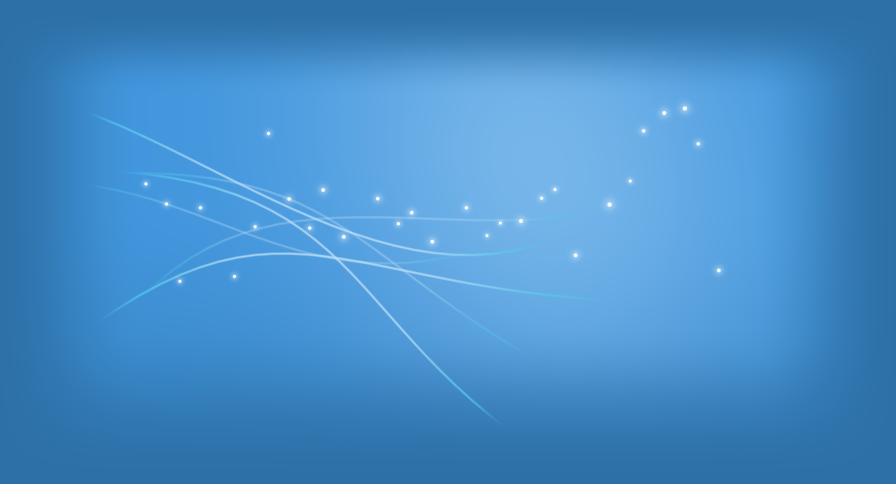
A Shadertoy shader for this background:

```glsl
// Soft blue backdrop with a pale glow, flowing light strands and scattered sparkles.

float hash(float n) {
    return fract(sin(n * 127.1) * 4375.85);
}

vec2 bezier(vec2 a, vec2 b, vec2 c, vec2 d, float t) {
    float s = 1.0 - t;
    return s * s * s * a + 3.0 * s * t * (s * b + t * c) + t * t * t * d;
}

// Blend one thin curve over the base: cyan fading tips, pale middle
vec3 strand(vec3 base, vec2 p, vec2 a, vec2 b, vec2 c, vec2 d, float opacity) {
    const int STEPS = 24;
    float nearest = 10.0, along = 0.0;
    vec2 from = a;
    for (int i = 1; i <= STEPS; i++) {
        vec2 to = bezier(a, b, c, d, float(i) / float(STEPS));
        vec2 edge = to - from;
        float h = clamp(dot(p - from, edge) / dot(edge, edge), 0.0, 1.0);
        float dist = length(p - from - edge * h);
        if (dist < nearest) {
            nearest = dist;
            along = (float(i - 1) + h) / float(STEPS);
        }
        from = to;
    }
    float line = 1.0 - smoothstep(0.0, 0.0022 + 1.0 / iResolution.y, nearest);
    float middle = 4.0 * along * (1.0 - along);
    vec3 tint = mix(vec3(0.33, 0.78, 0.93), vec3(0.75, 0.88, 0.97), smoothstep(0.3, 0.9, middle));
    return mix(base, tint, line * opacity * smoothstep(0.0, 0.35, middle));
}

vec3 backdrop(vec2 p) {
    // Dark border, softer along the bottom than along the top
    float inside = smoothstep(-0.02, 0.3, p.x) * (1.0 - smoothstep(1.56, 1.87, p.x))
                 * smoothstep(0.01, 0.33, p.y) * (1.0 - smoothstep(0.8, 0.98, p.y));
    vec3 blue = mix(vec3(0.23, 0.54, 0.80), vec3(0.255, 0.585, 0.865), smoothstep(0.15, 0.6, p.y));

    // Broad pale glow leaning right toward the bottom
    vec2 q = p - vec2(1.12 + 0.15 * (0.66 - p.y), 0.66);
    float glow = exp(-dot(q / vec2(0.45, 0.5), q / vec2(0.45, 0.5)));
    blue = mix(blue, vec3(0.46, 0.71, 0.915), glow);
    return mix(vec3(0.175, 0.44, 0.655), blue, inside);
}

// Points spread wide at both sides and gathered in the middle
float sparkles(vec2 p) {
    float light = 0.0;
    for (int i = 0; i < 29; i++) {
        float n = float(i) + 1.0;
        float across = fract(n * 0.618);
        float spread = 0.1 + 0.38 * abs(across - 0.42);
        vec2 center = vec2(mix(0.26, 1.52, across),
                           mix(0.6, 0.49, across) + spread * (2.0 * hash(n) - 1.0));
        float size = mix(0.0022, 0.0045, hash(n + 40.0) * (0.5 + 0.5 * across));
        float d = length(p - center);
        float core = 1.0 - smoothstep(size * 0.5, size + 1.0 / iResolution.y, d);
        light += 0.85 * core + 0.35 * exp(-d * d / (size * size * 9.0));
    }
    return min(light, 1.0);
}

void mainImage(out vec4 fragColor, in vec2 fragCoord) {
    vec2 p = fragCoord / iResolution.xy * vec2(1.86, 1.0);
    vec3 color = backdrop(p);

    // Faint strands behind
    color = strand(color, p, vec2(0.242, 0.643), vec2(0.702, 0.648), vec2(0.726, 0.478), vec2(1.114, 0.255), 0.38);
    color = strand(color, p, vec2(0.291, 0.381), vec2(0.557, 0.660), vec2(0.896, 0.495), vec2(1.259, 0.563), 0.35);
    color = strand(color, p, vec2(0.169, 0.619), vec2(0.460, 0.587), vec2(0.654, 0.374), vec2(1.012, 0.490), 0.35);

    // Bright strands in front
    color = strand(color, p, vec2(0.169, 0.772), vec2(0.472, 0.665), vec2(0.823, 0.374), vec2(1.150, 0.507), 0.8);
    color = strand(color, p, vec2(0.242, 0.646), vec2(0.726, 0.612), vec2(0.726, 0.357), vec2(1.053, 0.114), 0.8);
    color = strand(color, p, vec2(0.194, 0.328), vec2(0.593, 0.612), vec2(0.726, 0.405), vec2(1.283, 0.379), 0.8);

    color = mix(color, vec3(0.96, 0.99, 1.0), sparkles(p));
    fragColor = vec4(color, 1.0);
}
```
